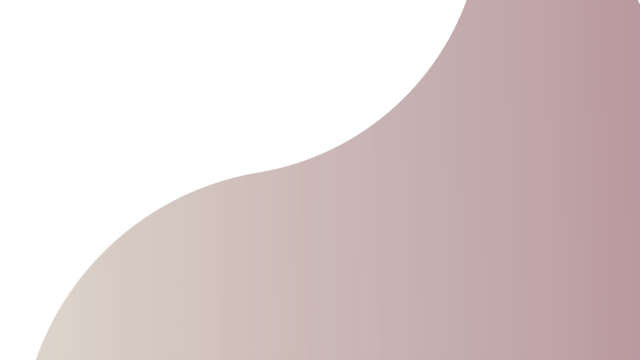
Write a Shadertoy shader that draws this background.

```glsl
// A white page with an S-curved field fading from warm beige to dusty rose.

// Signed distance to the field's edge: two arcs meeting at a shared tangent.
float waveDistance(vec2 p) {
    float lowerArc = length(p - vec2(0.847, -0.260)) - 0.7914;
    float upperArc = 0.7447 - length(p - vec2(0.5969, 1.2557));
    return p.x < 0.7176 ? lowerArc : upperArc;
}

// Horizontal ramp through beige, mauve and rose.
vec3 roseRamp(float t) {
    vec3 color = mix(vec3(0.868, 0.832, 0.795), vec3(0.840, 0.790, 0.762), smoothstep(0.05, 0.22, t));
    color = mix(color, vec3(0.806, 0.735, 0.725), clamp((t - 0.22) / 0.22, 0.0, 1.0));
    color = mix(color, vec3(0.775, 0.697, 0.695), clamp((t - 0.44) / 0.20, 0.0, 1.0));
    color = mix(color, vec3(0.756, 0.648, 0.658), clamp((t - 0.64) / 0.20, 0.0, 1.0));
    return mix(color, vec3(0.722, 0.600, 0.622), clamp((t - 0.84) / 0.16, 0.0, 1.0));
}

float hash(float n) {
    return fract(sin(n * 12.9898) * 43758.5453);
}

void mainImage(out vec4 fragColor, in vec2 fragCoord) {
    vec2 uv = fragCoord / iResolution.xy;
    vec2 p = fragCoord / iResolution.y;
    float pixel = 1.0 / iResolution.y;

    // Gradient leaning slightly, with faint vertical bands
    float t = uv.x + 0.015 * (uv.y - 0.5);
    vec3 field = roseRamp(t);
    field += (hash(floor(t * 36.0)) - 0.5) * vec3(0.003, 0.006, 0.005);

    // Thin shade along the bottom edge
    field -= 0.015 * (1.0 - smoothstep(0.0, 0.004, p.y));

    // White page above the curve and a tiny nick in the top right corner
    float edge = waveDistance(p);
    vec2 corner = vec2(iResolution.x / iResolution.y, 1.0) - p;
    float nick = corner.x / 0.006 + corner.y / 0.012 - 1.0;
    float coverage = smoothstep(-0.75 * pixel, 0.75 * pixel, -edge);
    coverage *= smoothstep(-0.3, 0.3, nick);

    fragColor = vec4(mix(vec3(1.0), field, coverage), 1.0);
}
```
